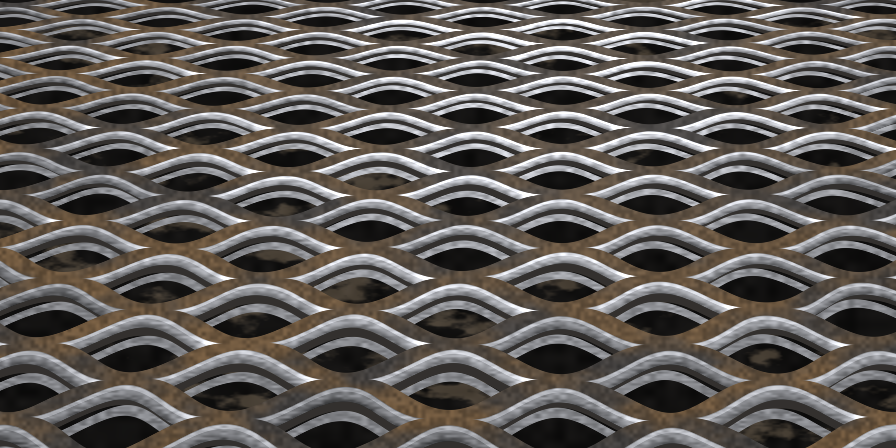
This texture is drawn by a Shadertoy shader. Its source:

```glsl
#define ROW_RATE 0.14      // growth of row height toward the viewer
#define ROW_HORIZON 0.354  // height where rows would vanish
#define PITCH 0.495        // column pitch near the lower edge
#define TAPER 0.155        // loss of pitch with distance
#define HALF_WIDTH 0.40    // half width of an opening, in pitches
#define OPEN_HEIGHT 0.82   // height of an opening, in rows
#define ARCH_RISE 0.205    // bend of the strands
#define FACE 0.19          // thickness of the cut metal face
#define GAP 0.29           // drop to the second sheet
#define RUST vec3(0.47, 0.37, 0.26)
#define STEEL vec3(0.90, 0.91, 0.94)
#define SHADOW vec3(0.065, 0.062, 0.06)

float hash(vec2 p) {
    vec3 q = fract(p.xyx * 0.1031);
    q += dot(q, q.yzx + 33.33);
    return fract((q.x + q.y) * q.z);
}

float noise(vec2 p) {
    vec2 i = floor(p), f = fract(p);
    f *= f * (3.0 - 2.0 * f);
    return mix(mix(hash(i), hash(i + vec2(1, 0)), f.x),
               mix(hash(i + vec2(0, 1)), hash(i + vec2(1, 1)), f.x), f.y);
}

float fbm(vec2 p) {
    float sum = 0.0, amp = 0.5;
    for (int i = 0; i < 4; i++) {
        sum += amp * noise(p);
        p = p * 2.03 + 17.0;
        amp *= 0.5;
    }
    return sum / 0.9375;
}

float arch(float x) {
    return ARCH_RISE * (1.0 - cos(3.14159 * min(abs(x) / HALF_WIDTH, 1.0)));
}

float strip(float d, float lo, float hi, float soft) {
    return smoothstep(lo - soft, lo + soft, d) - smoothstep(hi - soft, hi + soft, d);
}

// Colour and coverage of the openings of one lattice
vec4 opening(vec2 grid, vec2 p, float soft, float light) {
    vec2 id = floor(grid + vec2(0.5, 0.09));
    vec2 q = grid - id;
    float wear = hash(id + 41.0);
    q.y += 0.04 * (hash(id + 7.0) - 0.5);
    float rise = arch(q.x);
    float d = q.y - rise;
    float inside = smoothstep(-soft, soft, min(d, OPEN_HEIGHT - rise - q.y));
    inside *= 1.0 - smoothstep(0.9, 1.0, abs(q.x) / HALF_WIDTH);

    // Dark floor with some pale debris
    float debris = smoothstep(0.5, 0.75, fbm(p * vec2(14.0, 30.0))) * step(0.6, wear);
    vec3 color = SHADOW * (0.6 + 0.8 * noise(p * 40.0)) + debris * vec3(0.22, 0.19, 0.15);

    // Second sheet, seen through the opening
    float scratches = noise(p * vec2(70.0, 190.0));
    float gap = GAP + 0.07 * (hash(id + 23.0) - 0.5);
    float lower = q.y - arch(q.x + 0.05 * (p.x - 1.0)) - gap;
    color = mix(color, vec3(0.20, 0.19, 0.18), strip(d, FACE, gap, soft));
    vec3 lowerSteel = STEEL * light * (0.62 + 0.3 * scratches);
    color = mix(color, lowerSteel, strip(lower, 0.0, 0.13, soft));

    // Cut face of the front strand, with a lit upper edge and bright corner
    float tone = 0.55 + 0.3 * scratches + 0.2 * wear;
    tone += 0.25 * strip(d, 0.01, 0.06, soft) - 0.25 * smoothstep(0.09, FACE, d);
    tone += 0.45 * smoothstep(0.25, 0.36, q.x) * smoothstep(0.3, 0.7, wear);
    color = mix(color, STEEL * light * tone, strip(d, -0.1, FACE, soft));
    return vec4(color, inside);
}

void mainImage(out vec4 fragColor, in vec2 fragCoord) {
    vec2 p = fragCoord / iResolution.y;
    p.y = 1.0 - p.y;

    // Perspective grid: columns spread and rows grow toward the viewer
    float far = 0.93 - p.y;
    vec2 grid = vec2((p.x - 1.003 - 0.087 * far) / (PITCH - TAPER * far),
                     log((p.y + ROW_HORIZON) / 0.857) / ROW_RATE);
    float soft = 0.6 * fwidth(grid.y);
    grid += 0.025 * (vec2(noise(p * 9.0), noise(p * 9.0 + 50.0)) - 0.5);

    // Light falls on the upper middle
    vec2 toLight = (p - vec2(1.2, 0.08)) / vec2(0.75, 0.5);
    float glow = exp(-dot(toLight, toLight));
    float light = 0.72 + 0.48 * glow;

    // Rusted flat strands
    float stain = fbm(p * vec2(6.0, 11.0));
    float grain = noise(p * 110.0);
    float rust = smoothstep(0.25, 0.7, stain) * (1.0 - 0.75 * glow);
    vec3 color = mix(vec3(0.28, 0.27, 0.265), RUST, rust);
    color *= 0.72 + 0.35 * grain + 0.2 * glow;

    // Two staggered lattices of openings
    for (int i = 0; i < 2; i++) {
        vec4 cell = opening(grid + 0.5 * float(i), p, soft, light);
        color = mix(color, cell.rgb, cell.a);
    }
    fragColor = vec4(clamp(color, 0.0, 1.0), 1.0);
}
```
